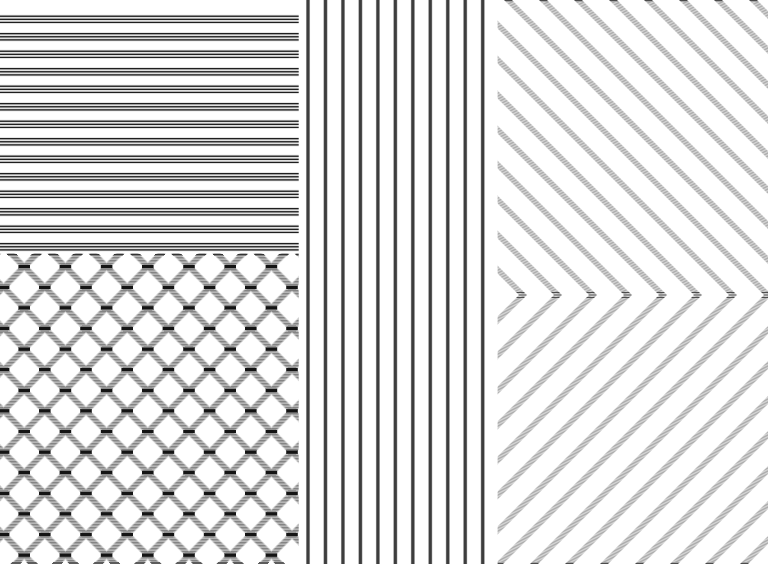
A Shadertoy shader for this pattern:

```glsl
// Four line patterns on white: grouped horizontal rules, a diagonal net with
// dark knots, plain vertical bars and hatched chevrons pointing right.
// Each is a repeated distance function on a 768 x 564 design grid, y down.

#define GRID vec2(768.0, 564.0)
#define RULE_STEP 17.5
#define NET_STEP 41.2
#define CHEVRON_STEP 35.0
#define HATCH_STEP 3.0
#define LEFT_EDGE 298.7
#define NET_TOP 253.0
#define CHEVRON_EDGE 497.6
#define CHEVRON_AXIS 295.0

const float RULE_INK = 0.88;
const float BAR_INK = 0.76;
const float NET_INK = 0.38;
const float CHEVRON_INK = 0.25;

float pixelSize; // one output pixel in grid units

// Signed distance from the nearest multiple of a step.
float repeatAround(float x, float stepSize) {
    return x - stepSize * floor(x / stepSize + 0.5);
}

// Antialiased coverage: inside where the distance is negative.
float cover(float d) {
    return clamp(0.5 - d / pixelSize, 0.0, 1.0);
}

float boxMask(vec2 p, vec2 halfSize) {
    vec2 d = abs(p) - halfSize;
    return cover(max(d.x, d.y));
}

// Fine horizontal texture, averaging to one.
float hatch(float y, float depth) {
    return 1.0 + depth * cos(6.28318 * y / HATCH_STEP);
}

// Groups of three thin rules
float rules(vec2 p) {
    float y = repeatAround(p.y - 19.3, RULE_STEP);
    float lines = cover(abs(repeatAround(y, 3.1)) - 0.72);
    float group = cover(abs(y) - 4.6);
    float rows = step(10.0, p.y);
    return rows * group * max(lines * RULE_INK, 0.12);
}

// Diagonal net with a dark knot at each crossing
float net(vec2 p) {
    vec2 q = p - vec2(24.2, 266.7);
    float rising = abs(repeatAround(q.x + q.y, NET_STEP));
    float falling = abs(repeatAround(q.x - q.y, NET_STEP));
    float d = min(rising, falling);
    float band = 1.0 - smoothstep(2.2, 5.8, d);
    float ink = NET_INK * band * hatch(q.y, 0.3);

    // The knots alternate by half a step from row to row.
    float rowStep = 0.5 * NET_STEP;
    float row = floor(q.y / rowStep + 0.5);
    vec2 knot = vec2(repeatAround(q.x - row * rowStep, NET_STEP),
                     q.y - row * rowStep);
    ink = max(ink, 0.92 * boxMask(knot, vec2(5.8, 1.8)));
    ink = max(ink, 0.42 * boxMask(knot, vec2(4.6, 3.6)));

    // Dark cut ends along the top and bottom edges
    float endRow = min(abs(p.y - 254.8), abs(p.y - 563.0));
    float ends = cover(endRow - 0.8) * cover(d - 5.0);
    return max(ink, 0.8 * ends);
}

// Eleven soft-edged bars
float bars(vec2 p) {
    float x = repeatAround(p.x - 308.0, 17.47);
    float inside = step(300.0, p.x) * step(p.x, 491.0);
    return inside * BAR_INK * (1.0 - smoothstep(0.8, 2.6, abs(x)));
}

// Pale hatched bands that fold at the axis
float chevrons(vec2 p) {
    float fold = abs(p.y - CHEVRON_AXIS);
    float d = abs(repeatAround(p.x + fold - 558.0, CHEVRON_STEP));
    float band = 1.0 - smoothstep(2.6, 5.2, d);
    float ink = CHEVRON_INK * band * hatch(p.y + p.x * 0.5, 0.3);

    // Small dark strokes at the tips and the cut ends
    float strokes = cover(abs(repeatAround(fold, 2.6)) - 0.6);
    float tips = strokes * cover(fold - 3.2) * cover(d - 4.0);
    float cut = cover(min(p.y, GRID.y - p.y) - 1.5) * cover(d - 4.0);
    return max(ink, 0.7 * max(tips, cut));
}

void mainImage(out vec4 fragColor, in vec2 fragCoord) {
    vec2 uv = fragCoord / iResolution.xy;
    vec2 p = vec2(uv.x, 1.0 - uv.y) * GRID;
    pixelSize = GRID.y / iResolution.y;

    // Panels
    float left = cover(p.x - LEFT_EDGE);
    float right = cover(CHEVRON_EDGE - p.x);
    float lower = cover(NET_TOP - p.y);
    float ink = left * mix(rules(p), net(p), lower);
    ink = max(ink, bars(p));
    ink = max(ink, right * chevrons(p));

    fragColor = vec4(vec3(1.0 - ink), 1.0);
}
```
